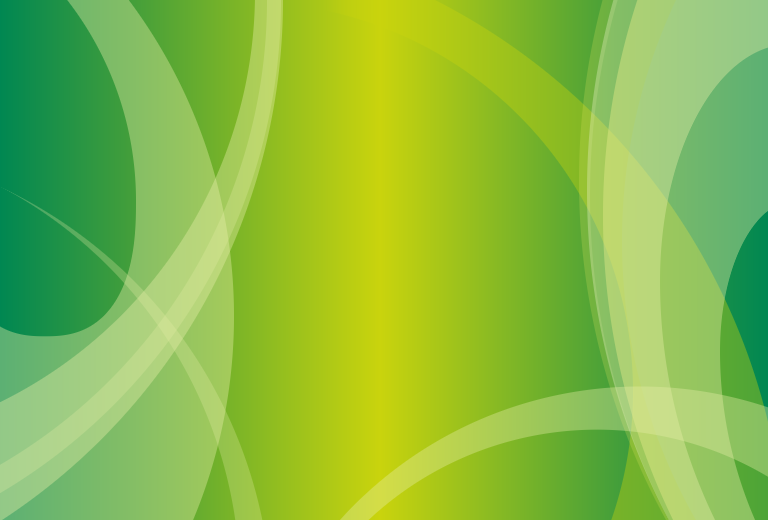
This background is drawn by a Shadertoy shader. Its source:

```glsl
// Translucent curved ribbons over a green and yellow horizontal gradient.
#define CANVAS vec2(7.68, 5.18)
#define TEAL vec3(0.0, 0.53, 0.32)
#define GREEN vec3(0.26, 0.62, 0.23)
#define YELLOW vec3(0.79, 0.83, 0.05)
#define PALE vec3(0.90, 0.93, 0.65)
#define RIBBON_ALPHA 0.40
#define TINT_ALPHA 0.38
#define SHEEN_ALPHA 0.28

// Signed distance to a circle
float circle(vec2 p, vec2 center, float radius) {
    return length(p - center) - radius;
}

// Radial distance to a superellipse
float superEllipse(vec2 p, vec2 center, vec2 radii, float power) {
    vec2 q = abs(p - center);
    vec2 s = pow(q / radii, vec2(power));
    float f = max(pow(s.x + s.y, 1.0 / power), 0.001);
    return length(q) * (1.0 - 1.0 / f);
}

// Antialiased coverage of the inside of a shape
float coverage(float d) {
    float pixel = CANVAS.x / iResolution.x;
    return clamp(0.5 - d / pixel, 0.0, 1.0);
}

// Area inside the outer shape and outside the inner one
float ribbon(float outer, float inner) {
    return coverage(max(outer, -inner));
}

// Teal at both sides, yellow just left of the middle
vec3 backdrop(float x) {
    vec3 left = mix(TEAL, GREEN, clamp(x / 1.3, 0.0, 1.0));
    left = mix(left, YELLOW, clamp((x - 1.3) / 2.5, 0.0, 1.0));
    vec3 right = mix(YELLOW, GREEN, clamp((x - 3.8) / 2.4, 0.0, 1.0));
    right = mix(right, TEAL, clamp((x - 6.2) / 1.48, 0.0, 1.0));
    return x < 3.8 ? left : right;
}

void mainImage(out vec4 fragColor, in vec2 fragCoord) {
    vec2 p = fragCoord / iResolution.xy * CANVAS;
    p.y = CANVAS.y - p.y; // measured down from the top edge
    vec3 color = backdrop(p.x);

    // Yellow arc falling to the right
    float arc = ribbon(circle(p, vec2(1.46, 5.71), 6.40),
                       circle(p, vec2(2.45, 3.90), 3.88));
    arc *= smoothstep(3.2, 3.6, p.x);
    color = mix(color, YELLOW, TINT_ALPHA * arc);

    // Left crescent around a rounded pocket
    float pocket = p.y < 2.0
        ? circle(p, vec2(-1.89, 2.0), 3.25)
        : superEllipse(p, vec2(0.45, 2.0), vec2(0.91, 1.35), 2.5);
    float crescent = ribbon(circle(p, vec2(-2.90, 3.15), 5.24), pocket);
    color = mix(color, PALE, RIBBON_ALPHA * crescent);

    // Sweeping left ribbon with a brighter inner strip
    float sweepInner = circle(p, vec2(-2.00, -0.08), 4.55);
    float sweepOuter = circle(p, vec2(-3.35, 0.0), 6.18);
    float sheenInner = circle(p, vec2(-2.68, 0.0), 5.35);
    float sheenOuter = circle(p, vec2(-2.89, 0.0), 5.70);
    color = mix(color, PALE, RIBBON_ALPHA * ribbon(sweepOuter, sweepInner));
    color = mix(color, PALE, SHEEN_ALPHA * ribbon(sheenOuter, sheenInner));

    // Thin left arc
    float thinArc = ribbon(circle(p, vec2(-1.99, 6.13), 4.71),
                           circle(p, vec2(-2.09, 5.83), 4.49));
    color = mix(color, PALE, SHEEN_ALPHA * thinArc);

    // Right pockets: elliptical above, long circular edges below
    float widePocket = p.y < 2.8
        ? superEllipse(p, vec2(7.90, 2.8), vec2(1.30, 2.36), 2.0)
        : circle(p, vec2(12.02, 2.8), 5.42);
    float smallPocket = p.y < 3.5
        ? superEllipse(p, vec2(7.95, 3.5), vec2(0.75, 1.50), 2.0)
        : circle(p, vec2(11.40, 3.5), 4.20);

    // Nested right veils, from the outer rim inward
    float rim = circle(p, vec2(12.79, 1.80), 7.00);
    float veil = circle(p, vec2(12.85, 1.90), 6.98);
    float line = circle(p, vec2(12.92, 1.95), 7.02);
    float body = circle(p, vec2(12.93, 2.15), 6.90);
    float core = circle(p, vec2(11.82, 2.40), 5.60);
    color = mix(color, mix(YELLOW, PALE, 0.5), 0.25 * ribbon(rim, veil));
    color = mix(color, PALE, RIBBON_ALPHA * ribbon(veil, smallPocket));
    color = mix(color, PALE, 0.18 * ribbon(veil, line));
    color = mix(color, PALE, RIBBON_ALPHA * ribbon(body, widePocket));
    color = mix(color, YELLOW, 0.10 * ribbon(body, core));

    // Low arch at the lower right
    float arch = ribbon(circle(p, vec2(6.40, 7.90), 4.05),
                        circle(p, vec2(5.97, 7.63), 3.35));
    color = mix(color, PALE, TINT_ALPHA * arch);

    fragColor = vec4(color, 1.0);
}
```
